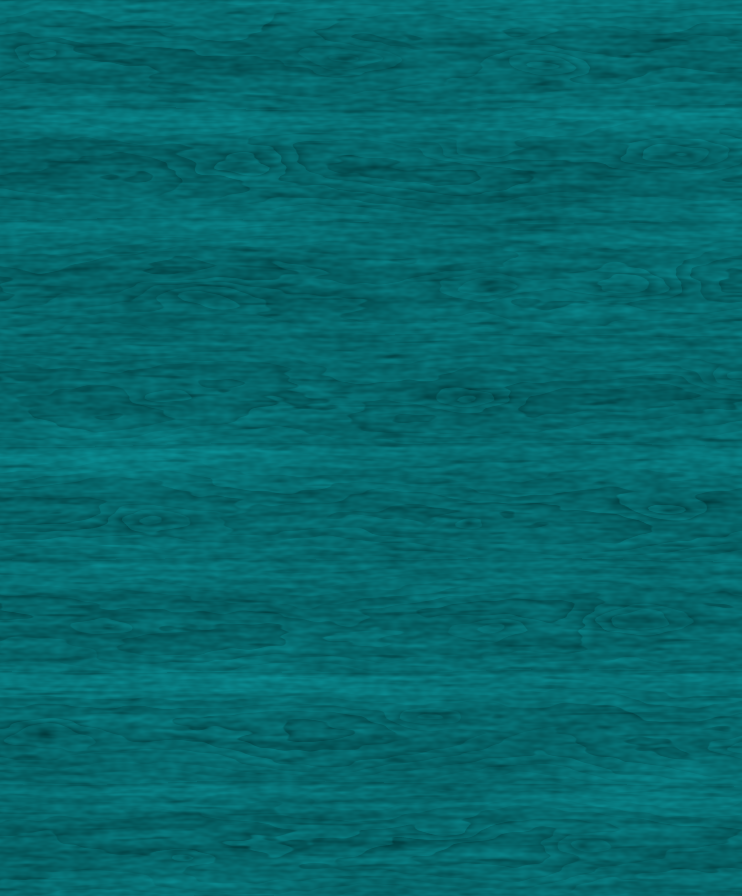
This texture is drawn by a Shadertoy shader. Its source:

```glsl
// Teal stained wood: horizontal boards with cathedral grain, fibres and small knots.
#define BOARD_HEIGHT 0.1255
#define RING_DENSITY 17.0
#define RING_WAVINESS 3.6
#define RING_CONTRAST 0.27
#define FIBRE_CONTRAST 0.27
#define STREAK_CONTRAST 0.24
#define PORE_DEPTH 0.22
#define EDGE_LIGHT 0.25
#define KNOT_DEPTH 0.30
#define DARK_TEAL vec3(0.004, 0.270, 0.280)
#define LIGHT_TEAL vec3(0.036, 0.530, 0.552)

float hash(vec2 p) {
    vec3 q = fract(vec3(p.xyx) * 0.1031);
    q += dot(q, q.yzx + 33.33);
    return fract((q.x + q.y) * q.z);
}

// Dot product of a random unit gradient with the offset from its lattice corner.
float corner(vec2 cell, vec2 offset) {
    float angle = 6.2832 * hash(cell);
    return dot(vec2(cos(angle), sin(angle)), offset);
}

float gradientNoise(vec2 p) {
    vec2 i = floor(p), f = fract(p);
    vec2 u = f * f * f * (f * (f * 6.0 - 15.0) + 10.0);
    vec2 e = vec2(1.0, 0.0);
    return mix(mix(corner(i, f), corner(i + e, f - e), u.x),
               mix(corner(i + e.yx, f - e.yx), corner(i + 1.0, f - 1.0), u.x), u.y);
}

// Bump of the growth rings around the eyes (x) and darkness of their cores (y).
vec2 knots(vec2 p, float board) {
    vec2 sum = vec2(0.0);
    for (int k = 0; k < 3; k++) {
        vec2 id = vec2(board * 7.0 + 3.0, float(k) * 5.0 + 11.0);
        float size = mix(0.5, 1.2, hash(id + 2.7));
        vec2 centre = vec2((float(k) + hash(id)) * 0.29,
                           (board + mix(0.32, 0.62, hash(id + 9.1))) * BOARD_HEIGHT);
        vec2 d = (p - centre) / size;
        d.y += 0.006 * gradientNoise(p * vec2(18.0, 45.0));
        sum.x += 3.2 * size * exp(-dot(d / vec2(0.055, 0.015), d / vec2(0.055, 0.015)));
        float core = exp(-dot(d / vec2(0.010, 0.005), d / vec2(0.010, 0.005)));
        sum.y += core * step(0.6, hash(id + 5.3));
    }
    return sum;
}

void mainImage(out vec4 fragColor, in vec2 fragCoord) {
    vec2 p = fragCoord / iResolution.y;

    // Boards with slightly wandering edges
    float edgeWave = 0.07 * gradientNoise(vec2(p.x * 3.0, p.y * 5.0));
    float row = p.y / BOARD_HEIGHT + edgeWave;
    float board = floor(row);
    float v = row - board;
    vec2 seed = vec2(board * 17.0 + 5.0, board * 31.0 + 9.0);

    // Growth rings: contours of a wavy valley along each board
    vec2 knot = knots(p, board);
    float heart = v - 0.45 + 0.16 * gradientNoise(vec2(p.x * 2.0, 0.5) + seed);
    float field = RING_DENSITY * heart * heart
        + RING_WAVINESS * gradientNoise(p * vec2(4.2, 13.0) + seed)
        + 0.75 * gradientNoise(p * vec2(11.0, 46.0) + seed)
        + 0.35 * gradientNoise(p * vec2(34.0, 130.0))
        + knot.x;
    float blur = clamp(fwidth(field), 0.08, 0.9);
    float phase = fract(field);
    float ring = phase * phase * smoothstep(1.0, 1.0 - blur, phase);
    float heartwood = smoothstep(0.52, 0.12, abs(heart));
    float ringFade = (0.25 + 0.85 * heartwood) * (1.0 - 0.6 * blur)
        * (1.0 + 0.9 * gradientNoise(p * vec2(5.0, 24.0) + 40.0));

    // Broad light: bright upper edge, darker heart, soft patches
    float edgeAmount = 0.6 + 0.6 * hash(seed) + 0.7 * gradientNoise(vec2(p.x * 2.5, 3.3) + seed);
    float tone = 0.5 - 0.065;
    tone += EDGE_LIGHT * edgeAmount * smoothstep(0.5, 0.97, v) * smoothstep(1.0, 0.95, v);
    tone += 0.11 * smoothstep(0.4, 0.0, v);
    tone += 0.16 * gradientNoise(p * vec2(2.2, 9.0) + 70.0);
    tone -= RING_CONTRAST * (ring - 0.26) * ringFade;

    // Fibres: long streaks, fine threads and a fibrous mottle
    vec2 bent = p + vec2(0.0, 0.006 * gradientNoise(p * vec2(4.0, 12.0)) + 0.0006 * field);
    tone += STREAK_CONTRAST * gradientNoise(bent * vec2(3.0, 62.0) + 20.0);
    tone += 0.7 * STREAK_CONTRAST * gradientNoise(bent * vec2(9.0, 115.0) + 50.0);
    tone += FIBRE_CONTRAST * gradientNoise(bent * vec2(24.0, 190.0) + 90.0);
    tone += 0.8 * FIBRE_CONTRAST * gradientNoise(p * vec2(85.0, 235.0) + 130.0);

    // Short dark pores and knot cores
    float pore = gradientNoise(bent * vec2(17.0, 165.0) + 210.0);
    tone -= PORE_DEPTH * smoothstep(0.22, 0.55, pore);
    tone -= KNOT_DEPTH * knot.y;

    tone = clamp(tone + 0.02, -0.15, 1.1);
    fragColor = vec4(max(mix(DARK_TEAL, LIGHT_TEAL, tone), 0.0), 1.0);
}
```
